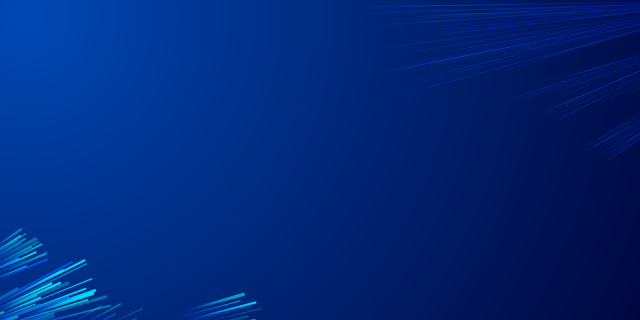
A WebGL 2 fragment shader for this background:

```glsl
#version 300 es
precision highp float;
// Deep blue radial gradient lit from the upper left, with fans of light streaks:
// bright cyan ones in the lower left, faint blue rays in the upper right.
// Each fan spreads tapered segments between a line of roots and a line of tips.
uniform vec2 u_resolution;
out vec4 fragColor;

const vec3 GLOW_BLUE = vec3(0.0, 0.285, 0.71);
const vec3 NIGHT_BLUE = vec3(0.0, 0.028, 0.25);
const vec3 STREAK_BLUE = vec3(0.02, 0.34, 0.95);
const vec3 STREAK_CYAN = vec3(0.02, 0.97, 1.0);
const vec3 RAY_INDIGO = vec3(0.02, 0.15, 0.80);
const vec3 RAY_AZURE = vec3(0.04, 0.38, 1.0);

// Lines of tips and roots, each as (start.xy, end.xy).
struct Fan {
    vec4 tips;
    vec4 roots;
    int count;
    float seed;
};

// Look of the streaks: widest half width, tip softness, shortening at the tip,
// largest cut of the tail, opacity and the two end colours.
struct Style {
    float halfWidth;
    float softness;
    float shortening;
    float tailCut;
    float opacity;
    vec3 rootColor;
    vec3 tipColor;
};

float hash(vec2 p) {
    return fract(sin(dot(p, vec2(127.1, 311.7))) * 43758.5453);
}

// Returns distance to the segment and position along it, 0 at a and 1 at b.
vec2 segment(vec2 p, vec2 a, vec2 b) {
    vec2 ab = b - a;
    float along = clamp(dot(p - a, ab) / dot(ab, ab), 0.0, 1.0);
    return vec2(length(p - a - ab * along), along);
}

// Antialiased line coverage; lines thinner than a pixel get fainter instead.
float lineCoverage(float dist, float halfWidth, float pixel) {
    float shown = max(halfWidth, 0.5 * pixel);
    float weight = min(1.0, 2.0 * halfWidth / pixel);
    return weight * clamp((shown - dist) / pixel + 0.5, 0.0, 1.0);
}

vec3 background(vec2 p) {
    float reach = length(p - vec2(0.08, 0.95)) / 2.14;
    return mix(GLOW_BLUE, NIGHT_BLUE, pow(clamp(reach, 0.0, 1.0), 0.93));
}

vec3 drawFan(vec3 color, vec2 p, Fan fan, Style style, float pixel) {
    for (int i = 0; i < fan.count; i++) {
        vec2 key = vec2(float(i), fan.seed);
        float spread = (float(i) + hash(key)) / float(fan.count);
        vec2 root = mix(fan.roots.xy, fan.roots.zw, spread);
        vec2 tip = mix(fan.tips.xy, fan.tips.zw, spread);
        float shorten = hash(key + 17.3);
        tip = mix(tip, root, style.shortening * shorten * shorten);

        vec2 hit = segment(p, root, tip);
        float width = style.halfWidth * mix(0.25, 1.0, hash(key + 31.9));
        float taper = width * mix(0.3, 1.0, hit.y);
        float tail = style.tailCut * hash(key + 93.7);
        float fade = smoothstep(tail, tail + 0.4, hit.y);
        fade *= 1.0 - style.softness * smoothstep(0.75, 1.0, hit.y);
        float strength = style.opacity * mix(0.2, 1.0, hash(key + 53.1));
        float alpha = lineCoverage(hit.x, taper, pixel) * fade * strength;

        // Some streaks stay blue, the others shift colour toward the tip.
        float warmth = smoothstep(0.3, 0.95, hit.y) * smoothstep(0.1, 0.5, hash(key + 71.7));
        color = mix(color, mix(style.rootColor, style.tipColor, warmth), alpha);
    }
    return color;
}

void main() {
    // Units of canvas height, so x spans 0 to 2 at this shape.
    float pixel = 1.0 / u_resolution.y;
    vec2 p = gl_FragCoord.xy * pixel;
    p.x *= 2.0 * u_resolution.y / u_resolution.x;
    vec3 color = background(p);

    // Faint rays converging beyond the right edge.
    Style ray = Style(0.0018, 1.0, 0.45, 0.25, 0.85, RAY_INDIGO, RAY_AZURE);
    Fan upperRays = Fan(vec4(1.07, 0.98, 1.16, 0.655), vec4(2.5, 1.0, 2.5, 1.05), 36, 1.0);
    Fan middleRays = Fan(vec4(1.53, 0.70, 1.73, 0.56), vec4(2.3, 0.915, 2.3, 0.90), 24, 2.0);
    Fan lowerRays = Fan(vec4(1.78, 0.54, 1.86, 0.47), vec4(2.2, 0.75, 2.2, 0.70), 15, 3.0);
    color = drawFan(color, p, upperRays, ray, pixel);
    ray.opacity = 0.6;
    color = drawFan(color, p, middleRays, ray, pixel);
    color = drawFan(color, p, lowerRays, ray, pixel);

    // Bright streaks with rounded cyan tips.
    Style streak = Style(0.0058, 0.0, 0.7, 0.55, 1.0, STREAK_BLUE, STREAK_CYAN);
    Fan broadFan = Fan(vec4(0.25, 0.21, 0.355, 0.035), vec4(-0.16, -0.016, -0.10, -0.07), 30, 5.0);
    Fan shortFan = Fan(vec4(0.785, 0.092, 0.845, 0.004), vec4(0.50, 0.01, 0.50, -0.07), 9, 6.0);
    color = drawFan(color, p, broadFan, streak, pixel);
    streak.shortening = 0.45;
    streak.tailCut = 0.4;
    color = drawFan(color, p, shortFan, streak, pixel);
    streak.halfWidth = 0.0038;
    Fan leftFan = Fan(vec4(0.083, 0.298, 0.161, 0.193), vec4(-0.10, 0.172, -0.10, 0.09), 19, 4.0);
    color = drawFan(color, p, leftFan, streak, pixel);
    streak.opacity = 0.5;
    Fan sparseFan = Fan(vec4(0.36, 0.08, 0.50, 0.015), vec4(0.20, -0.02, 0.30, -0.06), 5, 7.0);
    color = drawFan(color, p, sparseFan, streak, pixel);

    fragColor = vec4(color, 1.0);
}
```
